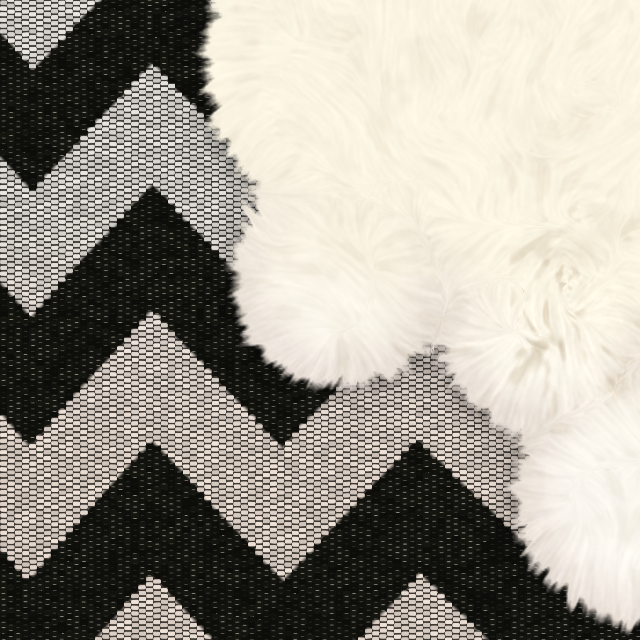
Write a WebGL 2 fragment shader that draws this texture.

```glsl
#version 300 es
precision highp float;
// Cream sheepskin with combed hair lying over a woven black and white chevron rug.

uniform vec2 u_resolution;
out vec4 fragColor;

const vec3 THREAD_COOL = vec3(0.87, 0.86, 0.84);
const vec3 THREAD_WARM = vec3(0.89, 0.84, 0.80);
const vec3 THREAD_DARK = vec3(0.065, 0.065, 0.05);
const vec3 GAP = vec3(0.24, 0.22, 0.20);
const vec3 FUR_CREAM = vec3(0.985, 0.96, 0.89);
const vec3 FUR_WHITE = vec3(0.985, 0.97, 0.94);
const vec3 FUR_ROSE = vec3(0.87, 0.82, 0.79);
const vec3 FUR_BEIGE = vec3(0.80, 0.74, 0.63);
const vec2 PARTING = vec2(0.875, 0.505);

float hash(vec2 p) {
    vec3 q = fract(p.xyx * 0.1031);
    q += dot(q, q.yzx + 33.33);
    return fract((q.x + q.y) * q.z);
}

float noise(vec2 p) {
    vec2 i = floor(p), f = fract(p);
    f = f * f * (3.0 - 2.0 * f);
    return mix(mix(hash(i), hash(i + vec2(1, 0)), f.x),
               mix(hash(i + vec2(0, 1)), hash(i + vec2(1, 1)), f.x), f.y);
}

float fbm(vec2 p) {
    float sum = 0.0, amp = 0.5;
    for (int i = 0; i < 4; i++) {
        sum += amp * noise(p);
        p = p * 2.03 + 17.0;
        amp *= 0.5;
    }
    return sum;
}

float smoothMin(float a, float b, float k) {
    float h = max(k - abs(a - b), 0.0) / k;
    return min(a, b) - 0.25 * h * h * k;
}

// Signed distance to the hide: rounded lobes (centre, radius) blended together
float hide(vec2 p) {
    const vec3 lobes[5] = vec3[5](
        vec3(0.599, 0.104, 0.277), vec3(0.534, 0.434, 0.170),
        vec3(0.860, 0.508, 0.175), vec3(1.016, 0.768, 0.211),
        vec3(0.911, 0.247, 0.312));
    float d = 1.0;
    for (int i = 0; i < 5; i++)
        d = smoothMin(d, length(p - lobes[i].xy) - lobes[i].z, 0.05);
    return d;
}

// Noise averaged along a direction, giving strands; roughly -1 to 1
float strands(vec2 p, vec2 dir, float freq, float len) {
    float sum = 0.0;
    for (int i = 0; i < 10; i++)
        sum += noise((p + dir * len * (float(i) / 9.0 - 0.5)) * freq);
    return (sum / 10.0 - 0.5) * 5.0;
}

// Zigzag bands that widen towards the bottom: positive on light bands
float chevron(vec2 p) {
    float halfPeriod = 0.1888 + 0.012 * p.y + 0.024 * (p.x - 0.238);
    float t = (p.x - 0.238) / halfPeriod;
    float zigzag = abs(mod(t + 1.0, 2.0) - 1.0);
    float row = (sqrt(0.03467 + 0.01302 * (p.y - 0.099)) - 0.1862) / 0.00651;
    float band = mod(row - 1.055 * zigzag, 2.0);
    return 0.5 - abs(band - 0.5) + step(1.5, band) * (2.0 * band - 3.0);
}

vec3 rug(vec2 p, float px) {
    // Beads of thread in columns, every second column shifted by half a row
    vec2 pitch = vec2(0.0114, 0.0090);
    vec2 q = p / pitch + 0.12 * (vec2(noise(p * 60.0), noise(p * 60.0 + 40.0)) - 0.5);
    q.y += 0.5 * mod(floor(q.x), 2.0);
    vec2 id = floor(q), f = fract(q) - 0.5;
    float bead = length(max(abs(f) - vec2(0.26, 0.12), 0.0));
    float soft = px / pitch.y;
    float thread = 1.0 - smoothstep(0.24 - 0.4 * soft, 0.26 + 0.4 * soft, bead);
    float tone = hash(id);

    vec2 centre = (id + 0.5 - vec2(0.0, 0.5 * mod(id.x, 2.0))) * pitch;
    float edge = 0.008 + 3.0 * px;
    float light = smoothstep(-edge, edge, chevron(mix(p, centre, 0.6)));

    vec3 pale = mix(THREAD_COOL, THREAD_WARM, smoothstep(0.25, 0.75, p.y));
    pale *= (0.90 + 0.16 * tone) * (1.0 - 0.25 * f.y * f.y);
    vec3 paleWeave = mix(GAP, pale, thread);
    // Pale flecks peep through the gaps of the dark weave
    float fleck = smoothstep(0.32, 0.48, abs(f.y)) * (1.0 - smoothstep(0.12, 0.36, abs(f.x)));
    vec3 darkWeave = THREAD_DARK * (0.7 + 0.6 * tone) + vec3(0.46, 0.45, 0.42) * fleck * tone;
    return mix(darkWeave, paleWeave, light);
}

vec3 fur(vec2 p, float d, float fine, float coarse) {
    float parting = exp(-dot(p - PARTING, p - PARTING) * 60.0);
    float clumps = fbm(p * 14.0 + 0.8 * fbm(p * 9.0));
    vec3 col = mix(FUR_CREAM, FUR_WHITE, smoothstep(0.25, 0.65, p.y + 0.3 * (0.5 - p.x)));
    float rim = smoothstep(-0.10, 0.01, d) * smoothstep(0.1, 0.6, p.y);
    col = mix(col, FUR_ROSE, 0.65 * rim);
    float tufts = smoothstep(0.25, 1.2, coarse) * (0.12 + 0.5 * parting);
    col = mix(col, FUR_BEIGE, tufts + 0.25 * smoothstep(0.48, 0.75, clumps) * (0.4 + parting));
    return col + fine * (0.018 + 0.025 * rim + 0.025 * parting);
}

void main() {
    vec2 uv = gl_FragCoord.xy / u_resolution;
    vec2 p = vec2(uv.x, 1.0 - uv.y);
    float px = 1.0 / min(u_resolution.x, u_resolution.y);

    // Hair points outwards at the rim and away from the parting inside
    float d = hide(p);
    vec2 e = vec2(0.012, 0.0);
    vec2 outward = vec2(hide(p + e.xy) - hide(p - e.xy), hide(p + e.yx) - hide(p - e.yx)) / (2.0 * e.x);
    vec2 sway = vec2(noise(p * 13.0), noise(p * 13.0 + 31.0)) - 0.5;
    vec2 dir = normalize(mix(p - PARTING, outward, smoothstep(-0.14, -0.02, d)) + 0.9 * sway + 1e-4);
    float fine = strands(p, dir, 190.0, 0.05);
    float coarse = strands(p, dir, 75.0, 0.05);

    vec3 col = rug(p, px) * (1.0 - 0.35 * exp(-max(d, 0.0) * 70.0));
    float rim = d + 0.008 * fine + 0.007 * coarse;
    float cover = 1.0 - smoothstep(-0.007 - px, 0.010 + px, rim);
    col = mix(col, fur(p, d, fine, coarse), cover);
    fragColor = vec4(clamp(col, 0.0, 1.0), 1.0);
}
```
